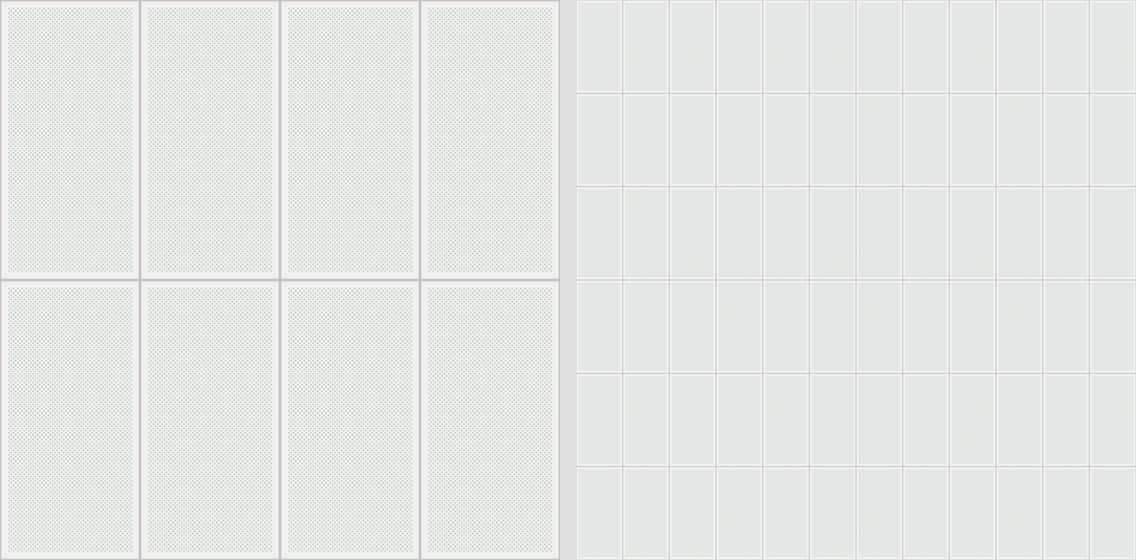
Left, the tile; right, the same tile 3 across and 3 down.
Write a WebGL 1 fragment shader that draws this pattern.

```glsl
precision highp float;

uniform vec2 u_resolution;

#define TILES vec2(4.0, 2.0)
#define DOT_PITCHES vec2(32.0, 64.0)
#define MARGIN_PITCHES 2.0
#define DOT_SHIFT 0.0625
#define DOT_RADIUS 0.1875
#define GROUT_HALF_WIDTH 0.00244
#define PANEL_COLOR vec3(0.94, 0.95, 0.94)
#define DOT_COLOR vec3(0.75, 0.783, 0.75)
#define GROUT_COLOR vec3(0.78, 0.75, 0.76)

// Linear edge one pixel wide; negative distances are inside.
float coverage(float dist, float pixel) {
  return clamp(0.5 - dist / pixel, 0.0, 1.0);
}

// One lattice dot, kept only when its centre lies within the panel margins.
float latticeDot(vec2 p, vec2 center, float pixel) {
  vec2 low = step(vec2(MARGIN_PITCHES - 0.1), center);
  vec2 high = step(center, DOT_PITCHES - MARGIN_PITCHES + 0.1);
  float inside = low.x * low.y * high.x * high.y;
  return inside * coverage(length(p - center) - DOT_RADIUS, pixel);
}

// Staggered dots: a square lattice plus its half-shifted copy.
float perforation(vec2 cell, float pixel) {
  vec2 p = cell * DOT_PITCHES - DOT_SHIFT;
  float corners = latticeDot(p, floor(p + 0.5), pixel);
  float middles = latticeDot(p, floor(p) + 0.5, pixel);
  return max(corners, middles);
}

// Joints centred on the panel borders, measured in canvas units.
float grout(vec2 cell, float pixel) {
  vec2 toBorder = min(cell, 1.0 - cell) / TILES;
  return coverage(min(toBorder.x, toBorder.y) - GROUT_HALF_WIDTH, pixel);
}

void main() {
  vec2 uv = gl_FragCoord.xy / u_resolution;
  float pixel = 1.0 / min(u_resolution.x, u_resolution.y);
  vec2 cell = fract(uv * TILES);
  float pitchPixel = pixel * TILES.x * DOT_PITCHES.x;

  vec3 color = mix(PANEL_COLOR, DOT_COLOR, perforation(cell, pitchPixel));
  color = mix(color, GROUT_COLOR, grout(cell, pixel));
  gl_FragColor = vec4(color, 1.0);
}
```
